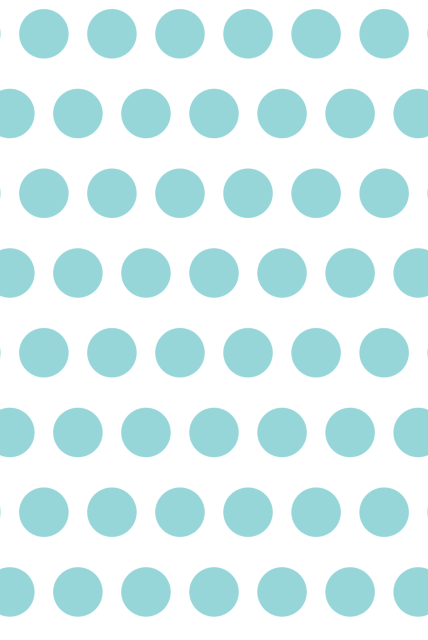
Give the GLSL for this pattern, as a Shadertoy shader.

```glsl
// Staggered rows of flat aqua polka dots on white.

// Lengths are fractions of the canvas width.
const vec2  SPACING    = vec2(0.1590, 0.1863); // between columns, between rows
const vec2  FIRST_DOT  = vec2(0.5, 0.1123);    // centre of a dot in the lowest row
const float RADIUS     = 0.0578;
const float ROW_SHIFT  = 0.5;                  // stagger of odd rows, in columns
const vec3  DOT_COLOR  = vec3(0.590, 0.840, 0.850);
const vec3  BACKGROUND = vec3(1.0);

// Signed distance to the dot in the nearest lattice cell.
float dotDistance(vec2 p) {
    vec2 cell = (p - FIRST_DOT) / SPACING;
    float row = floor(cell.y + 0.5);
    cell.x += ROW_SHIFT * mod(row, 2.0);
    vec2 local = (fract(cell + 0.5) - 0.5) * SPACING;
    return length(local) - RADIUS;
}

void mainImage(out vec4 fragColor, in vec2 fragCoord) {
    float pixel = 1.0 / iResolution.x;
    float d = dotDistance(fragCoord * pixel);

    // One-pixel soft edge.
    float coverage = 1.0 - smoothstep(-0.75 * pixel, 0.75 * pixel, d);
    fragColor = vec4(mix(BACKGROUND, DOT_COLOR, coverage), 1.0);
}
```
